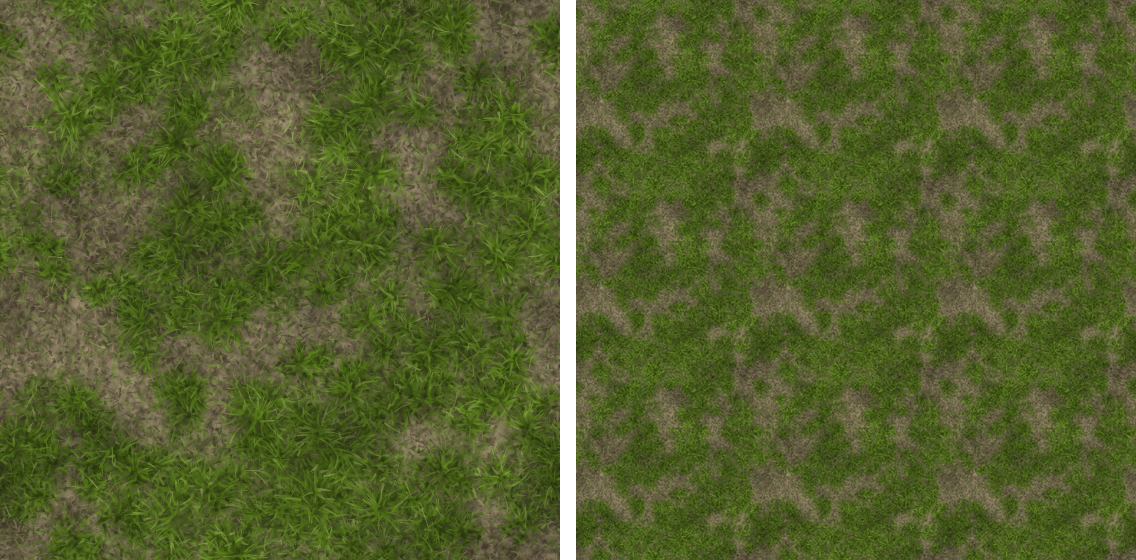
Left: one tile. Right: repeated 3 by 3.
This texture is drawn by a Shadertoy shader. Its source:

```glsl
// Patchy lawn seen from above: grass tufts, loose blades and straw on bare soil, tiling.
#define PATCHES 8
#define BIG_TUFTS 10
#define SMALL_TUFTS 15
#define TUFT_BLADES 46
#define BLADE_WIDTH 0.0025
#define SOFTNESS 0.0014
#define SOIL_DARK vec3(0.27, 0.24, 0.165)
#define SOIL_LIGHT vec3(0.51, 0.465, 0.365)
#define DEEP_GREEN vec3(0.165, 0.22, 0.05)
#define LEAF_GREEN vec3(0.30, 0.42, 0.085)
#define PALE_GREEN vec3(0.47, 0.55, 0.27)
#define DULL_GREEN vec3(0.30, 0.34, 0.15)

// Integer hash: three values from 0 to 1
vec3 hash3(ivec2 cell, int seed) {
    uvec3 v = uvec3(ivec3(cell, seed)) * 1664525u + 1013904223u;
    v.x += v.y * v.z; v.y += v.z * v.x; v.z += v.x * v.y;
    v ^= v >> 16u;
    v.x += v.y * v.z; v.y += v.z * v.x; v.z += v.x * v.y;
    return vec3(v >> 16u) / 65535.0;
}

ivec2 wrapCell(ivec2 cell, int n) { return (cell + n) % n; }

// Value noise with n cells across the canvas, wrapping
float noise(vec2 uv, int n, int seed) {
    vec2 p = uv * float(n), f = fract(p);
    ivec2 c = ivec2(floor(p));
    f = f * f * (3.0 - 2.0 * f);
    float a = hash3(wrapCell(c, n), seed).x;
    float b = hash3(wrapCell(c + ivec2(1, 0), n), seed).x;
    float d = hash3(wrapCell(c + ivec2(0, 1), n), seed).x;
    float e = hash3(wrapCell(c + ivec2(1, 1), n), seed).x;
    return mix(mix(a, b, f.x), mix(d, e, f.x), f.y);
}

float fbm(vec2 uv, int n, int seed) {
    float sum = 0.0, amp = 0.533;
    for (int i = 0; i < 4; i++) {
        sum += amp * noise(uv, n, seed + i);
        n *= 2;
        amp *= 0.5;
    }
    return sum;
}

float grassCover(vec2 uv) { return smoothstep(0.3, 0.56, fbm(uv, PATCHES, 11)); }

// Tapered curved blade from the origin: x = opacity, y = position along it
vec2 blade(vec2 p, vec2 dir, float len, float width, float bend) {
    float along = dot(p, dir);
    float t = clamp(along / len, 0.0, 1.0);
    float side = dot(p, vec2(-dir.y, dir.x)) - bend * len * t * t;
    float d = length(vec2(along - t * len, side)) - width * (1.0 - 0.75 * t);
    float soft = max(SOFTNESS, 0.7 / iResolution.y);
    return vec2(smoothstep(soft, -soft, d), t);
}

vec2 direction(float turn) { return vec2(cos(6.2832 * turn), sin(6.2832 * turn)); }

// Loose blades, one per cell, kept where amount exceeds a random threshold
void scatter(inout vec3 col, vec2 uv, int n, int seed, float width, float amount, vec3 dark, vec3 light) {
    ivec2 base = ivec2(floor(uv * float(n)));
    for (int k = 0; k < 9; k++) {
        ivec2 cell = base + ivec2(k % 3, k / 3) - 1;
        vec3 h = hash3(wrapCell(cell, n), seed), g = hash3(wrapCell(cell, n), seed + 1);
        vec2 root = (vec2(cell) + h.xy) / float(n);
        float len = mix(0.4, 0.95, g.y) / float(n);
        vec2 b = blade(uv - root, direction(g.x), len, width * (0.6 + 0.8 * h.z), 0.7 * (h.x - 0.5));
        float keep = smoothstep(h.z - 0.1, h.z + 0.1, amount);
        col = mix(col, mix(dark, light, 0.75 * g.z + 0.25 * b.y), b.x * keep * 0.88);
    }
}

// Clumps of blades leaning outward, long ones first, short ones on top
void tufts(inout vec3 col, vec2 uv, int n, int seed) {
    ivec2 base = ivec2(floor(uv * float(n)));
    for (int k = 0; k < 9; k++) {
        ivec2 cell = base + ivec2(k % 3, k / 3) - 1, id = wrapCell(cell, n);
        vec3 h = hash3(id, seed);
        vec2 centre = (vec2(cell) + h.xy) / float(n);
        vec2 p = uv - centre;
        float radius = mix(0.5, 0.8, h.z) / float(n);
        if (length(p) > radius * 1.25 || grassCover(centre) < 0.05 + 0.75 * hash3(id, seed + 1).x) continue;
        // Shaded heart
        col = mix(col, DEEP_GREEN, 0.5 * smoothstep(radius, 0.0, length(p)));
        for (int i = 0; i < TUFT_BLADES; i++) {
            vec3 r = hash3(id, seed + 10 + 2 * i), s = hash3(id, seed + 11 + 2 * i);
            vec2 dir = normalize(direction(r.x) + vec2(0.0, 0.25));
            vec2 root = direction(r.x + 0.5 * (s.x - 0.5)) * radius * 0.65 * r.y;
            float len = radius * mix(0.6, 0.28, float(i) / float(TUFT_BLADES)) * (0.6 + 0.4 * r.z);
            vec2 b = blade(p - root, dir, len, BLADE_WIDTH * (0.65 + 0.7 * s.y), 1.1 * (s.x - 0.5));
            float tone = 0.5 * b.y + 0.65 * s.z + 0.2 * (h.z - 0.5);
            vec3 green = mix(DEEP_GREEN, LEAF_GREEN, smoothstep(0.05, 0.6, tone));
            green = mix(green, PALE_GREEN, 0.8 * smoothstep(0.6, 1.1, tone));
            col = mix(col, green, b.x * 0.85);
        }
    }
}

void mainImage(out vec4 fragColor, in vec2 fragCoord) {
    vec2 uv = fragCoord / iResolution.xy;
    float cover = grassCover(uv);

    // Soil, mossy under the grass
    float clods = 0.45 * fbm(uv, 14, 31) + 0.55 * fbm(uv, 75, 41);
    vec3 col = mix(SOIL_DARK, SOIL_LIGHT, smoothstep(0.28, 0.66, clods));
    col = mix(col, DULL_GREEN * (0.35 + clods), 0.6 * cover);

    // Straw and crumbs
    for (int i = 0; i < 6; i++)
        scatter(col, uv, 40 + 7 * i, 100 + 5 * i, 0.0021, 0.95 - 0.5 * cover, SOIL_DARK, SOIL_LIGHT * 1.1);

    // Loose grass woven between the tufts
    vec3 shade = mix(DULL_GREEN * 0.8, DEEP_GREEN * 1.1, cover);
    vec3 shine = mix(PALE_GREEN * 0.9, mix(LEAF_GREEN, PALE_GREEN, 0.6), cover);
    for (int i = 0; i < 7; i++)
        scatter(col, uv, 29 + 5 * i, 200 + 5 * i, BLADE_WIDTH, 0.18 + 0.75 * cover, shade, shine);
    tufts(col, uv, SMALL_TUFTS, 300);
    for (int i = 0; i < 2; i++)
        scatter(col, uv, 36 + 9 * i, 400 + 5 * i, BLADE_WIDTH, 0.15 + 0.3 * cover, shade, shine);
    tufts(col, uv, BIG_TUFTS, 500);

    // Bright blades and small leaves on top
    scatter(col, uv, 27, 700, 0.0021, 0.3, LEAF_GREEN, PALE_GREEN * 1.12);
    scatter(col, uv, 62, 710, 0.0036, 0.3, DULL_GREEN, PALE_GREEN);

    // Broad light and fine grain
    col *= 0.8 + 0.44 * fbm(uv, 9, 61);
    col *= 0.88 + 0.26 * noise(uv, 130, 71);
    fragColor = vec4(col, 1.0);
}
```
